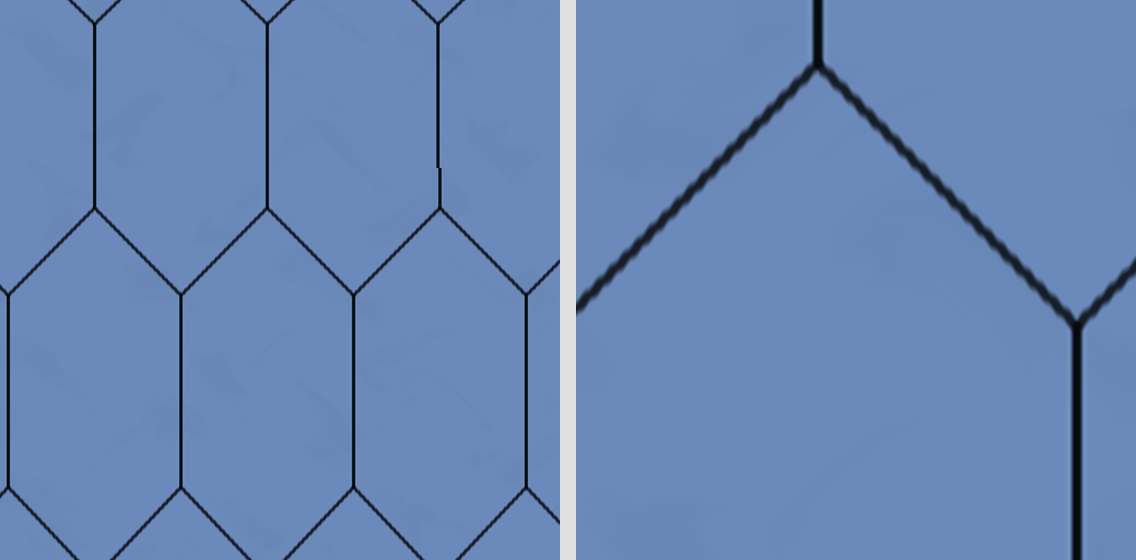
Left: the whole. Right: its middle third, enlarged.
Write a three.js fragment shader that draws this pattern.

```glsl
// Tall blue hexagon tiles with thin dark joints, in staggered rows.
// Each row is folded around its zigzag joint; distances to the zigzag and
// to the upright joints give the lines, layered sines give faint mottling.
varying vec2 vUv;

const float PITCH = 0.3083;       // tile width
const float ROW_HEIGHT = 0.4913;  // spacing of the zigzag joints
const float RISE = 0.0781;        // half height of a zigzag
const vec2 ANCHOR = vec2(0.1690, 0.5508);

const vec3 TILE = vec3(0.420, 0.543, 0.733);
const vec3 HALO = vec3(0.475, 0.615, 0.815);
const vec3 UPRIGHT_INK = vec3(0.025, 0.035, 0.055);
const vec3 SLOPE_INK = vec3(0.085, 0.110, 0.155);

// Soft coverage of a line at distance d from its centre
float stroke(float d, float halfWidth, float softness) {
  return 1.0 - smoothstep(halfWidth - softness, halfWidth + softness, d);
}

// Layered, bent sines in about -1..1
float mottle(vec2 p) {
  float sum = 0.0;
  float gain = 0.5;
  for (int i = 0; i < 4; i++) {
    p += 0.7 * sin(p.yx * 1.3 + float(i) * 2.1);
    sum += gain * sin(p.x) * sin(p.y);
    p = mat2(1.3, 1.1, -1.1, 1.3) * p;
    gain *= 0.6;
  }
  return sum;
}

// Small sideways step in the upper right joint
float jog(vec2 p) {
  return 0.0035 * smoothstep(0.5, 0.75, p.x) * step(0.70, p.y);
}

// Distances to the sloping joints (x) and the upright joints (y)
vec2 jointDistances(vec2 p) {
  // Rows stretch slightly towards the bottom
  float down = ANCHOR.y - p.y;
  down -= 0.0435 * down * down;
  float row = floor(down / ROW_HEIGHT + 0.5);
  float v = down - row * ROW_HEIGHT;

  // Fold across; odd rows move by half a tile
  float across = (p.x + jog(p) - ANCHOR.x) / PITCH + 0.5 * row;
  float t = abs(fract(across + 0.5) - 0.5) * PITCH;

  float slope = 4.0 * RISE / PITCH;
  float zigzag = abs(v - slope * t + RISE) / sqrt(1.0 + slope * slope);
  float upper = length(vec2(t, max(v + RISE, 0.0)));
  float lower = length(vec2(0.5 * PITCH - t, max(RISE - v, 0.0)));
  return vec2(zigzag, min(upper, lower));
}

void main() {
  vec2 d = jointDistances(vUv);

  // Tile surface with sparse darker patches
  float patches = smoothstep(0.05, 0.6, mottle(vUv * vec2(19.0, 23.0) + 3.0));
  vec3 color = TILE * (1.0 - 0.025 * patches);

  // Pale rim beside the uprights
  color = mix(color, HALO, 0.45 * stroke(d.y, 0.0058, 0.0016));

  // Sloping joints with a fine beaded edge
  float bead = 0.0005 * sin(vUv.x * 804.0);
  color = mix(color, SLOPE_INK, stroke(d.x, 0.0029 + bead, 0.0022));

  // Crisper upright joints
  color = mix(color, UPRIGHT_INK, stroke(d.y, 0.0029, 0.0017));

  gl_FragColor = vec4(color, 1.0);
}
```
